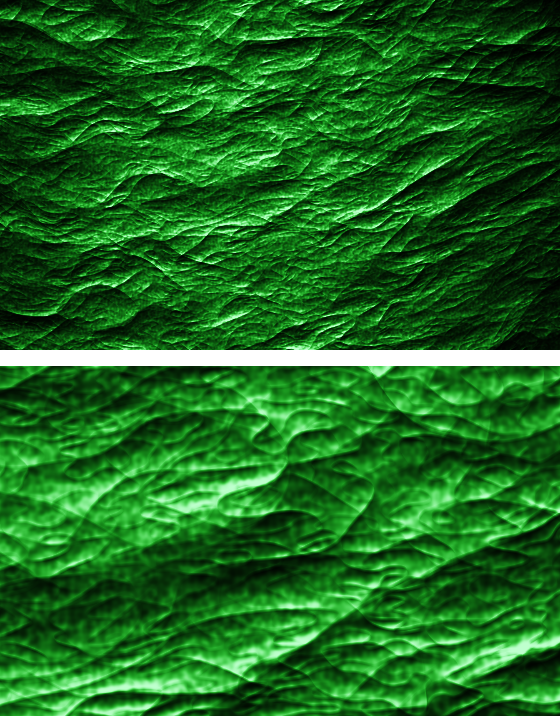
Top: the whole. Bottom: its middle third, enlarged.
Reproduce this texture procedurally as a Shadertoy shader.

```glsl
// Crumpled green foil paper: stretched, warped ridge noise makes a height field
// of sharp folds, which is lit from the upper left by its slope along the light.
// A fine grain, a dark vignette and a green tone curve finish the surface.

vec2 hash2(vec2 cell) {
    vec3 v = fract(cell.xyx * vec3(0.1031, 0.1030, 0.0973));
    v += dot(v, v.yzx + 33.33);
    return fract((v.xx + v.yz) * v.zy) * 2.0 - 1.0;
}

// Gradient noise, about -0.7 to 0.7
float gradientNoise(vec2 p) {
    vec2 cell = floor(p), f = fract(p);
    vec2 u = f * f * f * (f * (f * 6.0 - 15.0) + 10.0);
    float a = dot(hash2(cell), f);
    float b = dot(hash2(cell + vec2(1, 0)), f - vec2(1, 0));
    float c = dot(hash2(cell + vec2(0, 1)), f - vec2(0, 1));
    float d = dot(hash2(cell + vec2(1, 1)), f - vec2(1, 1));
    return mix(mix(a, b, u.x), mix(c, d, u.x), u.y);
}

mat2 rotation(float angle) {
    float c = cos(angle), s = sin(angle);
    return mat2(c, s, -s, c);
}

// Bend the sheet so the folds sink on the left and climb on the right
vec2 bendSheet(vec2 p) {
    p.y -= 0.16 * (p.x - 0.4) * (p.x - 0.4);
    p += 0.055 * vec2(gradientNoise(p * 3.0), gradientNoise(p * 3.0 + 17.0));
    p += 0.018 * vec2(gradientNoise(p * 9.0 + 31.0), gradientNoise(p * 9.0 + 47.0));
    return p;
}

float foldHeight(vec2 p) {
    p = bendSheet(p);

    // Soft swells below the creases
    float height = 0.06 * gradientNoise(p * vec2(4.0, 9.0) + 5.0);

    // Sharp creases, each layer finer and turned a little
    float frequency = 6.5;
    for (int i = 0; i < 5; i++) {
        float layer = float(i);
        float turn = 0.28 * sin(layer * 2.4);
        vec2 q = rotation(turn) * p * vec2(0.45, 1.0) * frequency + layer * 19.7;
        float crease = exp(-4.0 * abs(gradientNoise(q)));
        float patchiness = smoothstep(-0.3, 0.3, gradientNoise(q * 0.37 + 61.0));
        height += 0.34 / frequency * crease * mix(0.35, 1.15, patchiness);
        frequency *= 1.75;
    }
    return height;
}

void mainImage(out vec4 fragColor, in vec2 fragCoord) {
    vec2 p = fragCoord / iResolution.y;
    vec2 center = vec2(0.45 * iResolution.x / iResolution.y, 0.5);

    // Slope facing the light
    vec2 toLight = normalize(vec2(-0.38, 0.92));
    float stepSize = 0.0035;
    float slope = (foldHeight(p) - foldHeight(p + toLight * stepSize)) / stepSize;

    // Fibrous grain
    float grain = gradientNoise(p * 140.0) + 0.6 * gradientNoise(p * 75.0 + 9.0);
    float relief = slope + 1.0 * grain;

    // Exposure with a vignette, rolled off softly in the highlights
    vec2 offset = p - center;
    float vignette = exp(-2.2 * dot(offset, offset));
    float light = 1.0 - exp(-0.64 * vignette * exp(relief));

    // Green tone curve that pales toward the highlights
    float glare = pow(light, 6.0);
    vec3 color = light * vec3(0.13, 1.0, 0.16) + glare * vec3(0.62, 0.0, 0.65);
    fragColor = vec4(clamp(color, 0.0, 1.0), 1.0);
}
```
